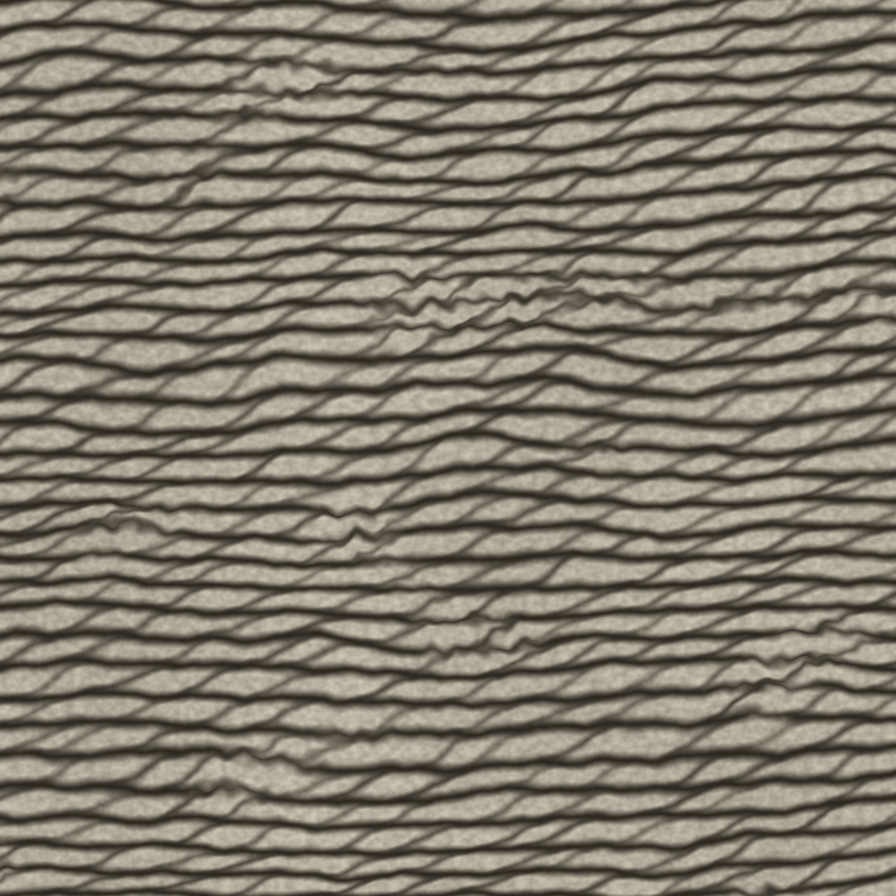
Write a three.js fragment shader that draws this texture.

```glsl
// Coarse twisted yarn in stacked horizontal rows, each split by slanted creases.
// Wavy seams bound the rows; jittered S-shaped creases cut them into lens-like
// strands, and gradient noise adds wobble, frayed patches and fibre grain.

varying vec2 vUv;

const vec3 SHADOW = vec3(0.165, 0.146, 0.115);
const vec3 YARN = vec3(0.755, 0.727, 0.662);
const float ROWS = 32.5;           // rows over the canvas height
const float STRANDS = 11.0;        // creases along each row
const float SEAM_WIDTH = 0.0105;   // soft half width of a row seam
const float CREASE_WIDTH = 0.0075; // soft half width of a crease
const float CREASE_DEPTH = 0.80;
const float LEAN_MIN = 0.036;      // sideways run of a crease over one row
const float LEAN_MAX = 0.070;
const float CURL = 0.6;            // how far crease ends bend along the seams
const float JITTER = 0.65;
const float GRAIN = 0.11;

float hash(vec2 p) {
  return fract(sin(dot(p, vec2(127.1, 311.7))) * 43758.5);
}

vec2 gradient(vec2 cell) {
  float angle = 6.2832 * hash(cell);
  return vec2(cos(angle), sin(angle));
}

// Gradient noise, roughly -1 to 1.
float noise(vec2 p) {
  vec2 i = floor(p);
  vec2 f = p - i;
  vec2 s = f * f * f * (f * (f * 6.0 - 15.0) + 10.0);
  vec2 e = vec2(1.0, 0.0);
  float low = mix(dot(gradient(i), f),
                  dot(gradient(i + e.xy), f - e.xy), s.x);
  float high = mix(dot(gradient(i + e.yx), f - e.yx),
                   dot(gradient(i + e.xx), f - e.xx), s.x);
  return 1.4 * mix(low, high, s.y);
}

// Height of one seam, in rows; every seam wobbles on its own.
float seamHeight(float row, float x) {
  return row + 0.24 * noise(vec2(x * 10.0, row * 7.37 + 0.5))
             + 0.10 * noise(vec2(x * 27.0, row * 5.71 + 40.5));
}

// Lightness left by the nearest creases; t runs -1 to 1 up the row.
float creaseLight(float x, float t, float row, float rowHeight) {
  float light = 1.0;
  float offset = hash(vec2(row, 3.7));
  float base = floor(x * STRANDS + offset);
  for (int n = -2; n <= 2; n++) {
    vec2 id = vec2(base + float(n), row);
    float lean = mix(LEAN_MIN, LEAN_MAX, hash(id + 17.3));
    float start = id.x + 0.5 + JITTER * (hash(id) - 0.5) - offset;
    float center = start / STRANDS + 0.5 * lean * (t + CURL * t * t * t);
    float slope = lean * (1.0 + 3.0 * CURL * t * t) / rowHeight;
    float dist = abs(x - center) / sqrt(1.0 + slope * slope);
    float depth = CREASE_DEPTH * mix(0.55, 1.0, hash(id + 51.9));
    float groove = 1.0 - smoothstep(-0.001, CREASE_WIDTH, dist);
    light = min(light, 1.0 - depth * groove);
  }
  return light;
}

void main() {
  // Frayed patches shake the weave out of place.
  vec2 p = vUv;
  float fray = smoothstep(0.30, 0.60, noise(p * vec2(5.0, 8.0) + 9.2));
  vec2 shake = vec2(noise(p * 48.0 + 3.1), noise(p * 48.0 + 71.4));
  p += (0.0012 + 0.0065 * fray) * shake;

  // Rows drift slowly, then the pair of enclosing seams is found.
  float y = p.y * ROWS + 0.75 * noise(p * vec2(2.3, 3.0) + 5.3)
          + 0.30 * noise(p * vec2(5.0, 8.0) + 31.7) - 0.5 * p.x;
  float row = floor(y);
  if (y < seamHeight(row, p.x)) row -= 1.0;
  else if (y > seamHeight(row + 1.0, p.x)) row += 1.0;
  float bottom = seamHeight(row, p.x);
  float top = seamHeight(row + 1.0, p.x);
  float t = clamp(2.0 * (y - bottom) / (top - bottom) - 1.0, -1.0, 1.0);

  // Dark seams, uneven in width and weaker where frayed.
  float seamDist = min(y - bottom, top - y) / ROWS;
  float width = SEAM_WIDTH * (1.0 + 0.18 * noise(p * vec2(22.0, 40.0)));
  float seam = smoothstep(-0.001, width, seamDist);
  seam = mix(seam, 1.0, 0.25 * fray);
  float light = seam * creaseLight(p.x, t, row, (top - bottom) / ROWS);

  // Fibre grain and broad tonal drift.
  float grain = noise(vUv * vec2(85.0, 115.0) + 13.0)
              + 0.6 * noise(vUv * vec2(170.0, 200.0) + 57.0);
  float tone = 0.93 + GRAIN * grain + 0.05 * noise(vUv * 4.0 + 90.0);
  light = clamp(light * tone + 0.02 * grain, 0.0, 1.08);

  gl_FragColor = vec4(mix(SHADOW, YARN, light), 1.0);
}
```
